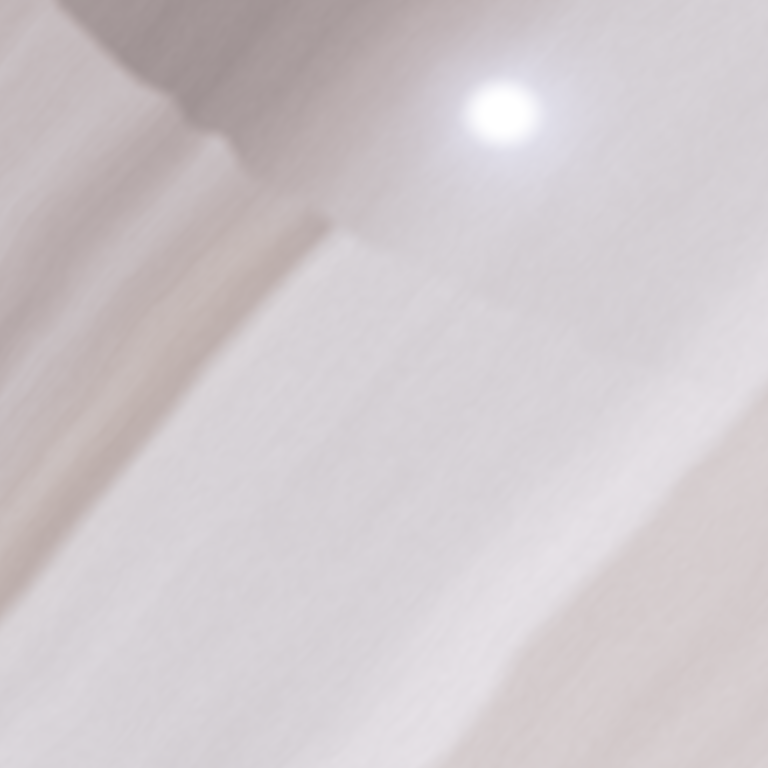
Give the GLSL for this texture, as a WebGL 2 fragment shader.

```glsl
#version 300 es
precision highp float;
// Polished pale stone: soft diagonal veins made of stretched value noise,
// a darker veined side, a slab joint where the veins break, one broad pale
// band, and the glow of a lamp reflected in the surface.
uniform vec2 u_resolution;
out vec4 fragColor;

float hash(vec2 p) {
  vec3 q = fract(p.xyx * 0.1031);
  q += dot(q, q.yzx + 33.33);
  return fract((q.x + q.y) * q.z);
}

float noise(vec2 p) {
  vec2 i = floor(p), f = fract(p);
  f = f * f * (3.0 - 2.0 * f);
  return mix(mix(hash(i), hash(i + vec2(1, 0)), f.x),
             mix(hash(i + vec2(0, 1)), hash(i + vec2(1, 1)), f.x), f.y);
}

// Veins in (across, along) space, about -1 to 1
float veins(vec2 p) {
  float sum = 0.0, weight = 0.5;
  for (int i = 0; i < 4; i++) {
    sum += weight * (noise(p) * 2.0 - 1.0);
    p = p * vec2(2.1, 1.6) + 17.3;
    weight *= 0.55;
  }
  return sum;
}

float bump(float x, float center, float width) {
  float d = (x - center) / width;
  return exp(-d * d);
}

// Stone brightness on the near side of the joint
float nearSlab(float across, float along) {
  float pale = smoothstep(-0.15, -0.115, across);
  float tone = mix(0.715, 0.822, pale);
  tone += veins(vec2(across * 17.0, along * 1.7) + 40.0) * mix(0.065, 0.026, pale);
  tone += 0.045 * bump(across, -0.47, 0.035) + 0.045 * bump(across, -0.32, 0.025);
  tone += 0.035 * bump(across, -0.205, 0.02) - 0.03 * bump(across, -0.158, 0.02);
  tone -= 0.035 * bump(across, -0.38, 0.035);
  return tone + 0.012 * bump(across, -0.105, 0.02);
}

// Stone brightness beyond the joint: smoother, darkest at the upper left
float farSlab(float across, float along) {
  float pale = smoothstep(-0.43, 0.02, across);
  float tone = mix(0.595, 0.812, pale);
  return tone + veins(vec2(across * 13.0, along * 1.5) + 90.0) * mix(0.05, 0.018, pale);
}

void main() {
  vec2 uv = gl_FragCoord.xy / u_resolution;

  // Axes across and along the veins, gently wavering
  float across = dot(uv, vec2(0.755, -0.656));
  float along = dot(uv, vec2(0.656, 0.755));
  across += 0.022 * (noise(vec2(across * 5.0, along * 5.0) + 7.0) - 0.5);
  across += 0.008 * (noise(vec2(across * 12.0, along * 16.0) + 3.0) - 0.5);

  // Two slabs meeting at a soft, slightly bowed joint
  float joint = along - (0.85 + 0.25 * across + 0.3 * across * across);
  joint += 0.02 * (noise(vec2(across * 22.0, 5.0)) - 0.5);
  float tone = mix(nearSlab(across, along), farSlab(across, along),
                   smoothstep(-0.014, 0.014, joint));

  // Broad pale band, then a warmer strip past its crisp lower edge
  float beyond = smoothstep(0.395, 0.435, across);
  tone += 0.047 * smoothstep(0.25, 0.36, across) * (1.0 - beyond);
  tone -= 0.022 * beyond;

  // Fine mottling
  tone += 0.010 * (noise(vec2(across * 150.0, along * 60.0)) - 0.5);
  tone += 0.008 * (noise(uv * 110.0) - 0.5);

  // Dark stone leans to warm mauve, pale stone to cool grey
  float cool = smoothstep(0.66, 0.84, tone);
  vec3 color = vec3(tone + mix(0.05, 0.018, cool), tone, tone + mix(0.003, 0.019, cool));
  color += vec3(0.012, 0.0, -0.012) * beyond;
  color += vec3(0.008, 0.0, -0.016) * bump(across, -0.19, 0.07) * smoothstep(0.03, -0.1, joint);

  // Lamp reflection: bluish halo around a white core
  float lamp = length((uv - vec2(0.655, 0.852)) * vec2(0.9, 1.05));
  color += vec3(0.035, 0.045, 0.075) * exp(-lamp * lamp / 0.012);
  color = mix(color, vec3(0.94, 0.95, 1.0), 0.6 * exp(-lamp * lamp / 0.0035));
  color = mix(color, vec3(1.0), 1.0 - smoothstep(0.02, 0.058, lamp));

  fragColor = vec4(clamp(color, 0.0, 1.0), 1.0);
}
```
